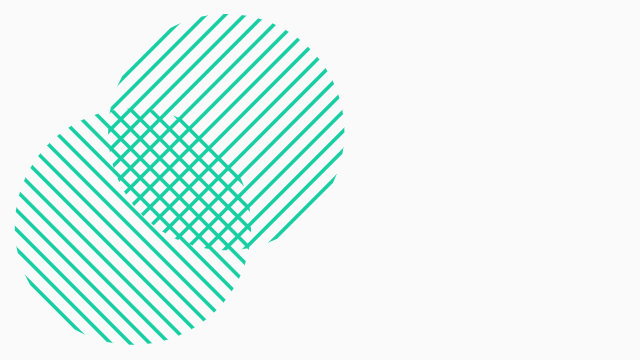
Give the GLSL for this background, as a Shadertoy shader.

```glsl
// Two overlapping discs of diagonal green stripes on a pale ground.

// Lengths are fractions of the canvas height.
#define UPPER_CENTRE vec2(0.6285, 0.6330)
#define LOWER_CENTRE vec2(0.3692, 0.3704)
#define DISC_RADIUS 0.3280
#define STRIPE_PITCH 0.03834
#define STRIPE_WIDTH 0.0099
#define UPPER_SHIFT -0.0025
#define LOWER_SHIFT 0.0045
#define GROUND_COLOUR vec3(0.98)
#define STRIPE_COLOUR vec3(0.09, 0.81, 0.64)

// Turns a signed distance into coverage, smoothed over one pixel.
float coverage(float dist) {
    return clamp(0.5 - dist * iResolution.y, 0.0, 1.0);
}

// Signed distance to evenly spaced stripes; position runs across them.
float stripes(float position) {
    float fromStripe = abs(fract(position / STRIPE_PITCH + 0.5) - 0.5);
    return fromStripe * STRIPE_PITCH - 0.5 * STRIPE_WIDTH;
}

// Stripes clipped to a disc; across is the unit normal of the stripes.
float stripedDisc(vec2 p, vec2 across, float shift) {
    float disc = length(p) - DISC_RADIUS;
    return coverage(max(disc, stripes(dot(p, across) - shift)));
}

void mainImage(out vec4 fragColor, in vec2 fragCoord) {
    vec2 uv = fragCoord / iResolution.y;

    // Rising stripes above, falling stripes below.
    float upper = stripedDisc(uv - UPPER_CENTRE, vec2(1.0, -1.0) * inversesqrt(2.0), UPPER_SHIFT);
    float lower = stripedDisc(uv - LOWER_CENTRE, vec2(-1.0, -1.0) * inversesqrt(2.0), LOWER_SHIFT);

    // Both sets share one flat colour where they cross.
    float ink = 1.0 - (1.0 - upper) * (1.0 - lower);
    fragColor = vec4(mix(GROUND_COLOUR, STRIPE_COLOUR, ink), 1.0);
}
```
